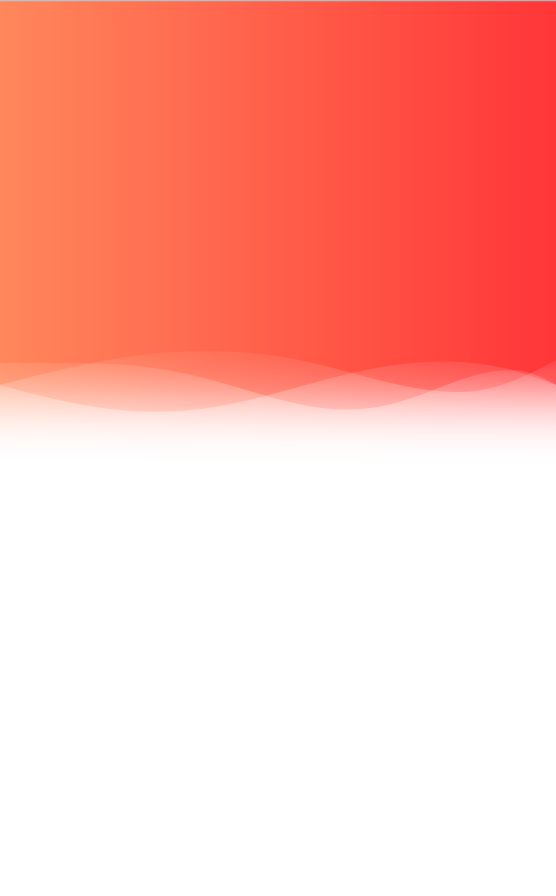
Give the GLSL for this background, as a WebGL 2 fragment shader.

```glsl
#version 300 es
precision highp float;
// Coral horizontal gradient fading to white through three translucent waves.
uniform vec2 u_resolution;
out vec4 outColor;

// Eased step between two crests; skew above 1 delays the change.
float swing(float x, vec2 a, vec2 b, float skew) {
  float s = pow(clamp((x - a.x) / (b.x - a.x), 0.0, 1.0), skew);
  return (b.y - a.y) * (0.5 - 0.5 * cos(3.14159 * s));
}

// Height of a wave that runs through four alternating crests and troughs.
float wave(float x, vec2 a, vec2 b, vec2 c, vec2 d, vec3 skew) {
  return a.y + swing(x, a, b, skew.x) + swing(x, b, c, skew.y) + swing(x, c, d, skew.z);
}

// Smooth coverage of the area below an edge, with y measured downward.
float below(float y, float edge) {
  return clamp((y - edge) * u_resolution.y + 0.5, 0.0, 1.0);
}

void main() {
  vec2 p = gl_FragCoord.xy / u_resolution;
  p.y = 1.0 - p.y;

  // Backdrop, orange to red
  vec3 color = mix(vec3(1.0, 0.53, 0.36), vec3(1.0, 0.21, 0.22), p.x);

  // Wave edges
  float longWave = wave(p.x, vec2(-0.36, 0.466), vec2(0.366, 0.392),
                        vec2(0.826, 0.4375), vec2(1.18, 0.365), vec3(1.0, 1.2, 1.0));
  float frontWave = wave(p.x, vec2(0.10, 0.405), vec2(0.621, 0.457),
                         vec2(0.92, 0.413), vec2(1.09, 0.449), vec3(1.42, 1.1, 1.0));
  float counterWave = wave(p.x, vec2(-0.282, 0.400), vec2(0.282, 0.4596),
                           vec2(0.795, 0.4036), vec2(1.2, 0.464), vec3(1.0, 1.0, 1.15));

  // Each layer is white and grows opaque downward
  float fade = clamp((p.y - 0.388) / 0.143, 0.0, 1.0);
  float alpha = 0.06 + 0.94 * pow(fade, 1.5);
  vec3 cover = alpha * vec3(below(p.y, longWave), below(p.y, frontWave), below(p.y, counterWave));
  float clear = (1.0 - cover.x) * (1.0 - cover.y) * (1.0 - cover.z);
  color = mix(vec3(1.0), color, clear);

  // Thin pale line along the top
  color = mix(color, vec3(0.82, 0.80, 0.80), 0.7 * (1.0 - below(p.y, 0.0014)));

  outColor = vec4(color, 1.0);
}
```
